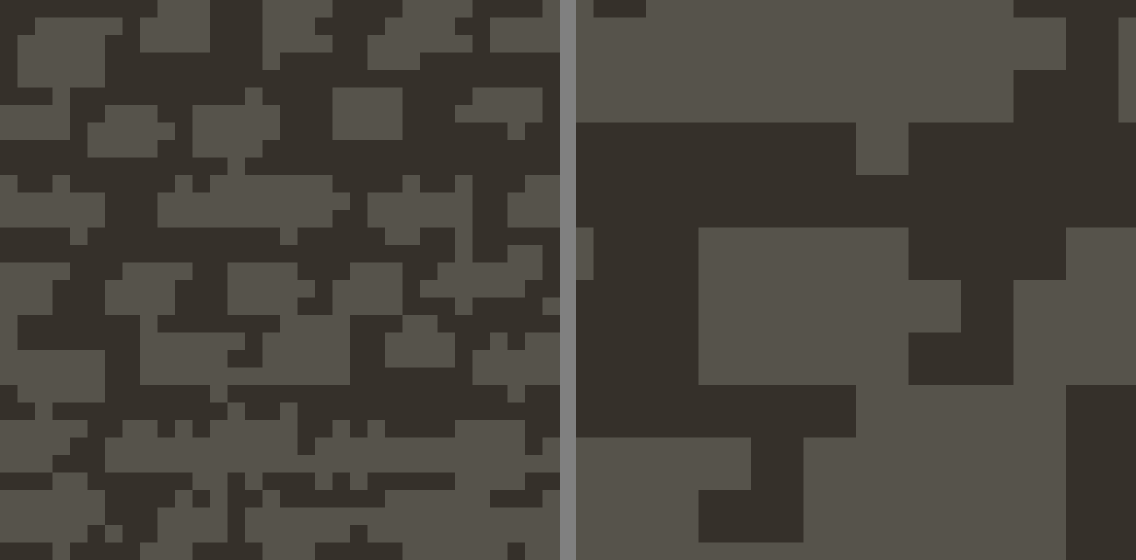
Left, the full canvas; right, a detail of the centre.
Write a Shadertoy shader that draws this texture.

```glsl
float hash(vec2 p) {
    return fract(sin(dot(p, vec2(12.99, 78.23))) * 4375.85);
}

// Cellular field of boxy, leaning stones: below 1 inside a stone
float stoneField(vec2 block) {
    vec2 p = block / 32.0 * vec2(4.8, 7.0);
    float nearest = 9.0;
    for (int j = -1; j <= 1; j++)
    for (int i = -1; i <= 1; i++) {
        float row = floor(p.y) + float(j);
        float stagger = 0.5 * mod(row, 2.0) + 0.15;
        vec2 id = vec2(floor(p.x - stagger) + float(i), row);
        vec2 jitter = vec2(hash(id + 3.1), hash(id + 17.7)) - 0.5;
        vec2 offset = p - id - vec2(stagger, 0.0) - 0.5 - jitter * vec2(0.4, 0.36);

        vec2 radius = vec2(0.29, 0.27) + vec2(0.2, 0.16) * vec2(hash(id + 41.3), hash(id + 63.9));
        radius *= mix(1.08, 0.92, block.y / 32.0);
        offset.x -= offset.y * 0.35 * hash(id + 8.6);

        vec2 q = offset / radius;
        q *= q;
        nearest = min(nearest, sqrt(length(q)));
    }
    return nearest;
}

// One flat value per block, with ragged outlines and rare loose chips
float stoneMask(vec2 uv) {
    vec2 block = floor(uv * 32.0);
    float ragged = (hash(block + 5.3) - 0.5) * 0.4;
    float stone = step(stoneField(block + 0.5) + ragged, 1.0);
    float chip = step(0.985, hash(block + 91.7));
    return max(stone, chip);
}

void mainImage(out vec4 fragColor, in vec2 fragCoord) {
    // Four samples smooth block edges that fall between screen pixels
    float coverage = 0.0;
    for (int k = 0; k < 4; k++) {
        vec2 shift = vec2(k % 2, k / 2) * 0.5 - 0.25;
        coverage += 0.25 * stoneMask((fragCoord + shift) / iResolution.y);
    }

    vec3 mortar = vec3(0.208, 0.190, 0.165);
    vec3 stone = vec3(0.339, 0.325, 0.295);
    fragColor = vec4(mix(mortar, stone, coverage), 1.0);
}
```
